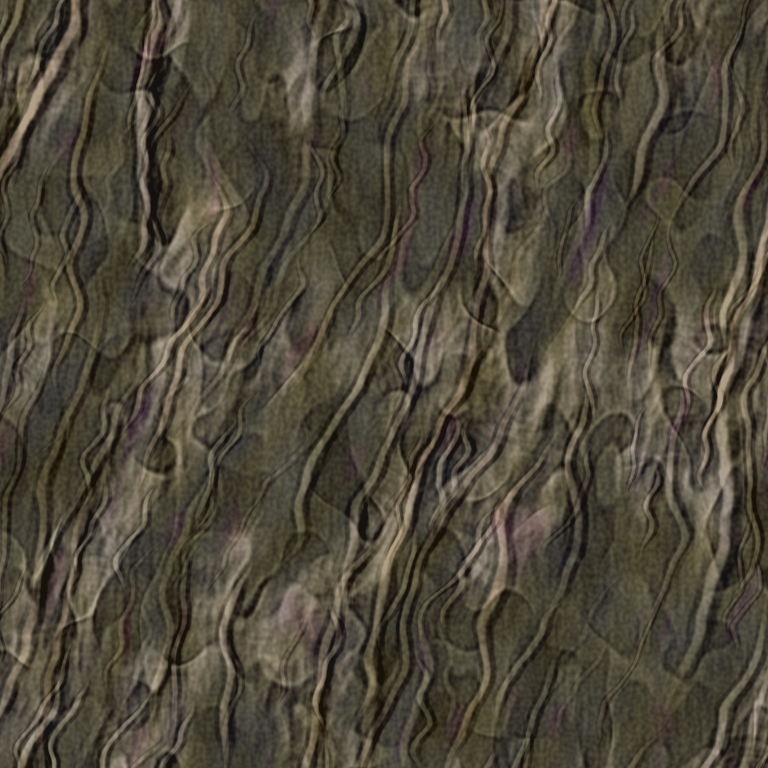
Write a WebGL 1 fragment shader that draws this texture.

```glsl
precision highp float;
uniform vec2 u_resolution;

// Palette, dark to bright
const vec3 SHADOW = vec3(0.17, 0.15, 0.12);
const vec3 DEEP = vec3(0.25, 0.23, 0.19);
const vec3 OLIVE = vec3(0.31, 0.29, 0.23);
const vec3 TAN = vec3(0.395, 0.368, 0.295);
const vec3 PALE = vec3(0.51, 0.47, 0.40);
const vec3 GLINT = vec3(0.66, 0.62, 0.54);
const vec3 MOSS_TINT = vec3(0.97, 1.0, 0.96);
const vec3 RUST_SHIFT = vec3(0.07, 0.0, -0.035);
const vec3 VIOLET_SHIFT = vec3(0.02, -0.02, 0.03);
const vec3 ASH_SHIFT = vec3(-0.005, 0.003, 0.045);

const float LEAN = 0.27;          // rightward drift of the strands per unit of height
const float SWAY = 0.04;          // slow change of direction
const float WARP = 0.014;         // large wobble of the strands
const float KINK = 0.007;         // small wobble of the strands
const float SMOOTH_TONE = 0.28;   // tone of the calm patches
const float ROUGH_TONE = 0.365;   // tone of the wrinkled patches
const float PATCH = 0.09;
const float FACET = 0.035;        // tone step across a facet edge
const float OUTLINE = 0.11;       // contrast of the facet edge itself
const float CREST = 0.29;
const float SHADE = 0.22;
const float RELIEF = 0.75;
const float CRINKLE = 0.07;
const float WEAVE = 0.06;
const float FIBRE = 0.045;
const float TAU = 6.28318;

vec2 hash2(vec2 p) {
  vec3 q = fract(p.xyx * vec3(0.1031, 0.1030, 0.0973));
  q += dot(q, q.yzx + 33.33);
  return fract((q.xx + q.yz) * q.zy);
}

float cornerSlope(vec2 cell, vec2 offset) {
  float angle = TAU * hash2(cell).x;
  return dot(vec2(cos(angle), sin(angle)), offset);
}

float gradientNoise(vec2 p) {
  vec2 i = floor(p), f = fract(p);
  vec2 u = f * f * f * (f * (f * 6.0 - 15.0) + 10.0);
  vec2 e = vec2(1.0, 0.0);
  float low = mix(cornerSlope(i, f), cornerSlope(i + e, f - e), u.x);
  float high = mix(cornerSlope(i + e.yx, f - e.yx), cornerSlope(i + 1.0, f - 1.0), u.x);
  return 1.4 * mix(low, high, u.y);
}

float crease(vec2 p, float softness) {
  float n = gradientNoise(p);
  return -sqrt(n * n + softness);
}

// Wrinkled height field with sharp creases
float wrinkles(vec2 p) {
  return 0.8 * crease(p * vec2(15.0, 4.5) + 7.0, 0.0004)
    + 0.5 * crease(p * vec2(32.0, 11.0) + 51.0, 0.001)
    + 0.2 * crease(p * vec2(62.0, 30.0) + 97.0, 0.004);
}

// Flat facets bounded by a thin light and dark line
float facets(vec2 p, float seed) {
  float n = gradientNoise(p + seed);
  float side = n / 0.07;
  float visible = smoothstep(-0.1, 0.3, gradientNoise(p * 0.8 + seed + 17.0));
  float line = exp(-(side - 0.8) * (side - 0.8)) - exp(-(side + 0.8) * (side + 0.8));
  return FACET * (2.0 * smoothstep(-1.0, 1.0, side) - 1.0) + OUTLINE * visible * line;
}

// Band with a flat top and firm edges
float band(float x) {
  float s = x * x;
  return exp(-s * s);
}

// Tapered, meandering strands: x = tone change, y = hue change
vec2 strands(vec2 p, vec2 cell, float width, float seed) {
  vec2 q = p / cell, home = floor(q), sum = vec2(0.0);
  for (int j = -1; j <= 1; j++) {
    for (int i = -1; i <= 1; i++) {
      vec2 id = home + vec2(float(i), float(j));
      vec2 centre = hash2(id + seed);
      vec2 shape = hash2(id + seed + 71.3);
      vec2 look = hash2(id + seed + 139.7);
      vec2 d = (q - id - centre) * cell;
      float reach = cell.y * mix(0.5, 0.95, shape.x);
      float taper = 1.0 - smoothstep(0.5, 1.0, abs(d.y) / reach);
      float meander = gradientNoise(vec2(d.y / cell.y * 2.5 + 40.0 * shape.x, 90.0 * shape.y));
      float bend = cell.x * (0.28 * meander + 0.9 * (shape.y - 0.5) * d.y / cell.y);
      float x = (d.x - bend) / (width * mix(0.35, 1.0, taper) * mix(0.7, 1.35, look.y));
      float crest = band(x * 1.1) * (1.0 - 0.35 * x);
      float right = band((x - 1.7) * 1.15);
      float left = band((x + 1.5) * 1.7);
      float strength = taper * smoothstep(0.15, 0.7, look.x);
      sum.x += strength * (CREST * mix(0.15, 1.0, look.y) * crest - SHADE * (right + 0.6 * left));
      sum.y += strength * (crest + 0.5 * right) * (shape.x - 0.5);
    }
  }
  return sum;
}

vec3 toneRamp(float t) {
  vec3 c = SHADOW * clamp(t / SHADOW.r, 0.45, 1.0);
  c = mix(c, DEEP, clamp((t - 0.17) / 0.08, 0.0, 1.0));
  c = mix(c, OLIVE, clamp((t - 0.25) / 0.06, 0.0, 1.0));
  c = mix(c, TAN, clamp((t - 0.31) / 0.085, 0.0, 1.0));
  c = mix(c, PALE, clamp((t - 0.395) / 0.115, 0.0, 1.0));
  return mix(c, GLINT, clamp((t - 0.51) / 0.17, 0.0, 1.0));
}

void main() {
  vec2 p = gl_FragCoord.xy / min(u_resolution.x, u_resolution.y);

  // Leaning, wobbling coordinates
  vec2 q = vec2(p.x - LEAN * p.y, p.y);
  q.x += SWAY * gradientNoise(p * 2.2 + 61.0);
  q.x += WARP * gradientNoise(p * vec2(5.0, 6.0) + 3.0);
  q.x += KINK * gradientNoise(p * vec2(13.0, 19.0) + 23.0);

  // Calm and wrinkled ground
  float rough = smoothstep(-0.15, 0.25, gradientNoise(q * vec2(8.0, 3.2) + 11.0));
  float tone = mix(SMOOTH_TONE, ROUGH_TONE, rough);
  tone += PATCH * gradientNoise(q * vec2(13.0, 6.0) + 37.0) * mix(0.5, 1.0, rough);
  vec2 light = vec2(0.0022, -0.0013);
  vec2 fold = vec2(mix(p.x, q.x, 0.6), p.y);
  tone += RELIEF * mix(0.15, 1.0, rough) * (wrinkles(fold + light) - wrinkles(fold - light));
  tone += mix(0.5, 1.0, rough) * (facets(fold * vec2(17.0, 8.0), 13.0) + facets(p * vec2(15.0, 13.0), 47.0));
  tone += CRINKLE * rough * gradientNoise(p * vec2(22.0, 65.0) + 5.0 * gradientNoise(p * 9.0));

  // Strands from thick to thin
  vec2 bark = strands(q, vec2(0.12, 0.55), 0.0066, 5.0);
  bark += 0.85 * strands(q + 0.37, vec2(0.09, 0.28), 0.0046, 211.0);
  bark += 0.65 * strands(q + 0.71, vec2(0.06, 0.12), 0.0033, 433.0);
  tone += mix(0.75, 1.0, rough) * bark.x;

  // Fine cloth-like grain
  tone += WEAVE * gradientNoise(p * vec2(175.0, 150.0));
  tone += FIBRE * gradientNoise(p * vec2(140.0, 22.0) + 9.0);

  // Moss, ash, rust and violet tints
  vec3 color = toneRamp(tone) * mix(MOSS_TINT, vec3(1.0), rough);
  color += ASH_SHIFT * gradientNoise(q * vec2(22.0, 9.0) + 29.0);
  color += RUST_SHIFT * max(bark.y, 0.0) + VIOLET_SHIFT * max(-bark.y, 0.0);
  color += VIOLET_SHIFT * smoothstep(0.35, 0.7, gradientNoise(q * vec2(24.0, 8.0) + 83.0));
  gl_FragColor = vec4(clamp(color, 0.0, 1.0), 1.0);
}
```
